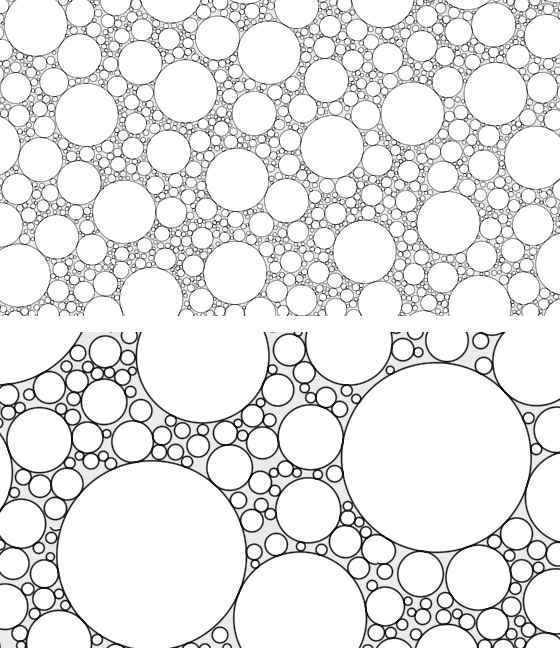
Top: the whole. Bottom: its middle third, enlarged.
This pattern is drawn by a WebGL 1 fragment shader. Its source:

```glsl
precision highp float;

uniform vec2 u_resolution;

// Sizes are in canvas heights
const int LEVELS = 9;
const int CELLS = 4;
const int SLOTS = 36;              // LEVELS * CELLS
const float LARGEST_RADIUS = 0.1;
const float LEVEL_SHRINK = 0.7;    // radius ratio between levels
const float FIRST_SPACING = 3.2;   // cell size over radius
const float LATER_SPACING = 2.8;
const float SMALLEST_FIT = 0.7;    // least accepted share of the level radius
const float REACH = 1.25;          // how far a circle looks for a neighbour
const float MEDIUM_KEPT = 0.62;    // share of medium circles that are tried
const float LEVEL_TURN = 2.4;      // grid rotation per level
const float LINE_WIDTH = 0.0016;
const float SOFTNESS = 1.25;       // edge filter in pixels
const vec3 DISC_COLOR = vec3(1.0);
const vec3 GAP_COLOR = vec3(0.92);
const vec3 LINE_COLOR = vec3(0.08);
const vec3 NO_CIRCLE = vec3(0.0, 0.0, -10.0);

// Circles around the pixel: centre and radius, from large to small
vec3 circles[SLOTS];

vec2 hash2(vec2 cell, float seed) {
  vec2 h = vec2(dot(cell, vec2(127.1, 311.7)), dot(cell, vec2(269.5, 183.3)));
  return fract(sin(h + seed * 17.3) * 4375.85);
}

// Share of the filter width that the outline covers
float lineCoverage(float dist, float filterWidth) {
  float halfLine = 0.5 * LINE_WIDTH;
  float halfFilter = 0.5 * filterWidth;
  float overlap = min(halfLine, dist + halfFilter) - max(-halfLine, dist - halfFilter);
  return max(overlap, 0.0) / filterWidth;
}

// Direction away from the nearest placed circle (xy) and the gap to it (z)
vec3 nearestGap(vec2 point, int placed, float reach) {
  vec3 nearest = vec3(0.0, 0.0, reach);
  for (int k = 0; k < SLOTS; k++) {
    if (k >= placed) break;
    vec2 away = point - circles[k].xy;
    float gap = length(away) - circles[k].z;
    if (gap < nearest.z) nearest = vec3(away, gap);
  }
  return vec3(nearest.xy / max(length(nearest.xy), 0.0001), nearest.z);
}

// Place one circle in its cell, tangent to a larger one where it can be
vec3 placeCircle(vec2 cell, mat2 turn, float spacing, float radius, int level) {
  bool medium = level == 1 || level == 2;
  if (medium && hash2(cell, float(level) + 40.0).x > MEDIUM_KEPT) return NO_CIRCLE;

  float margin = radius / spacing;
  int placed = level * CELLS;
  vec2 local = mix(vec2(margin), vec2(1.0 - margin), hash2(cell, float(level)));
  vec2 center = turn * ((cell + local) * spacing);

  vec3 nearest = nearestGap(center, placed, radius * REACH);
  if (nearest.z < -spacing) return NO_CIRCLE;
  if (nearest.z < radius * REACH) {
    local += (nearest.xy * turn) * (radius - nearest.z) / spacing;
    local = clamp(local, margin, 1.0 - margin);
    center = turn * ((cell + local) * spacing);
    nearest = nearestGap(center, placed, radius * REACH);
  }
  float fitted = min(radius, nearest.z);
  return fitted < radius * SMALLEST_FIT ? NO_CIRCLE : vec3(center, fitted);
}

// Signed distance to the packed circles (x) and their summed outlines (y)
vec2 packing(vec2 p, float filterWidth) {
  float dist = 1.0;
  float ink = 0.0;
  float radius = LARGEST_RADIUS;
  float spill = LINE_WIDTH + filterWidth;
  for (int level = 0; level < LEVELS; level++) {
    float spacing = radius * (level == 0 ? FIRST_SPACING : LATER_SPACING);
    float angle = 0.35 + float(level) * LEVEL_TURN;
    mat2 turn = mat2(cos(angle), sin(angle), -sin(angle), cos(angle));
    vec2 grid = (p * turn) / spacing;
    vec2 home = floor(grid - 0.5);

    for (int n = 0; n < CELLS; n++) {
      float row = n < 2 ? 0.0 : 1.0;
      vec2 cell = home + vec2(float(n) - 2.0 * row, row);
      // Circles stay in their cells, so the last level needs few of them
      vec2 outside = abs(grid - cell - 0.5) - 0.5;
      bool far = max(outside.x, outside.y) * spacing > spill;
      if (level == LEVELS - 1 && far) continue;

      vec3 circle = placeCircle(cell, turn, spacing, radius, level);
      circles[level * CELLS + n] = circle;
      float edge = length(p - circle.xy) - circle.z;
      dist = min(dist, edge);
      ink += lineCoverage(edge, filterWidth);
    }
    // Deep inside a disc nothing smaller can show
    if (dist < -spill) break;
    radius *= LEVEL_SHRINK;
  }
  return vec2(dist, min(ink, 1.0));
}

void main() {
  float filterWidth = SOFTNESS / u_resolution.y;
  vec2 discs = packing(gl_FragCoord.xy / u_resolution.y, filterWidth);
  float gapShare = clamp(discs.x / filterWidth + 0.5, 0.0, 1.0);
  vec3 color = mix(DISC_COLOR, GAP_COLOR, gapShare);
  gl_FragColor = vec4(mix(color, LINE_COLOR, discs.y), 1.0);
}
```
